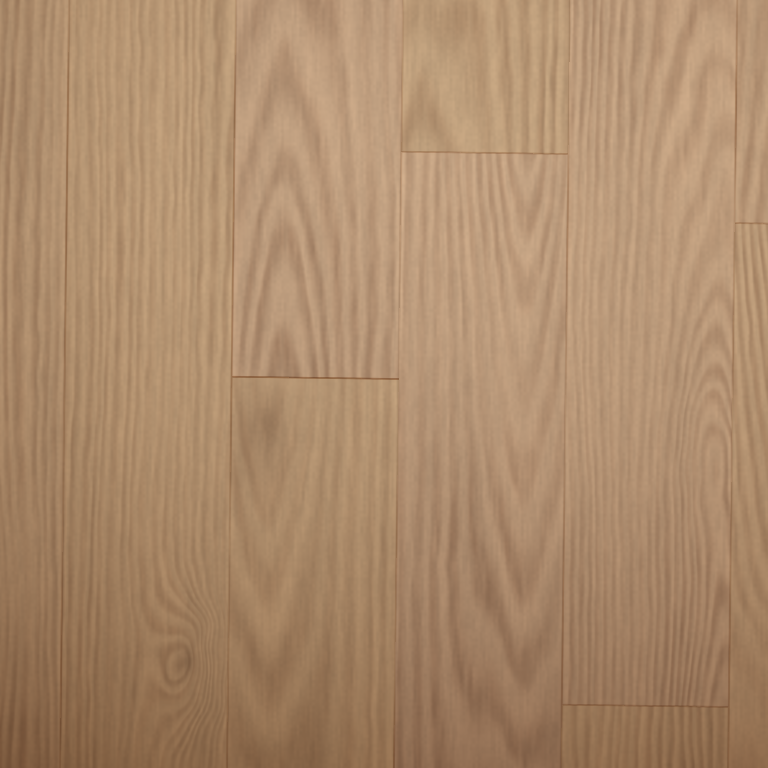
A WebGL 1 fragment shader for this texture:

```glsl
precision highp float;
// Wooden floor of wide upright planks with staggered end joints.
// Each plank carries growth rings: contour lines of an arched field bent by
// stretched noise and knots. A soft light falls off towards the lower left.

uniform vec2 u_resolution;

const float PLANK_WIDTH = 0.2175;

float hash(vec2 p) {
  vec3 q = fract(p.xyx * vec3(0.1031, 0.1030, 0.0973));
  q += dot(q, q.yzx + 33.33);
  return fract((q.x + q.y) * q.z);
}

float noise(vec2 p) {
  vec2 i = floor(p), f = fract(p);
  f = f * f * (3.0 - 2.0 * f);
  return mix(mix(hash(i), hash(i + vec2(1.0, 0.0)), f.x),
             mix(hash(i + vec2(0.0, 1.0)), hash(i + 1.0), f.x), f.y);
}

// Soft oval spot: 1 at its centre, fading to 0.
float spot(vec2 p, vec2 centre, vec2 radius) {
  vec2 d = (p - centre) / radius;
  return exp(-dot(d, d));
}

// Joint height, ring axis above and below it (in plank widths), warmth above.
vec4 columnLayout(float column) {
  if (column < 0.5) return vec4(-1.0, -0.6, 0.0, 0.7);
  if (column < 1.5) return vec4(-1.0, 1.4, 0.0, 0.9);
  if (column < 2.5) return vec4(0.508, 0.3, 0.24, 0.1);
  if (column < 3.5) return vec4(0.801, 0.12, 0.74, 0.9);
  if (column < 4.5) return vec4(0.081, 0.92, -0.4, 0.2);
  return vec4(0.708, 0.5, 0.3, 0.3);
}

// Ring field: upright lines that close into arches near the plank's axis.
float ringField(vec2 p, float x, float axis, float taper, vec2 seed) {
  float bend = noise(p * vec2(6.0, 2.0) + seed) - 0.5;
  float wobble = noise(p * vec2(20.0, 5.0) + seed.yx) - 0.5;
  float ripple = noise(p * vec2(60.0, 26.0) + seed) - 0.5;
  float across = (x - axis) * PLANK_WIDTH + 0.02 * bend;
  float arch = exp(-across * across / 0.0055);
  return sqrt(across * across + 0.0004) + taper * (p.y - 0.5) * arch
       + 0.010 * wobble + 0.003 * ripple;
}

void main() {
  vec2 uv = gl_FragCoord.xy / u_resolution;
  float pixel = 1.0 / min(u_resolution.x, u_resolution.y);

  // Planks: columns lean slightly, each cut by at most one joint
  float across = (uv.x - 0.078 - 0.012 * uv.y) / PLANK_WIDTH + 1.0;
  float column = floor(across);
  float x = fract(across);
  vec4 layout = columnLayout(column);
  float jointOffset = uv.y - layout.x + 0.003 * (x - 0.5);
  float above = step(0.0, jointOffset);
  vec2 seed = vec2(column * 17.3, above * 31.7) + 5.0;

  // Growth rings, with a knot in one plank and a swirl in another
  float axis = mix(layout.z, layout.y, above);
  float taper = mix(-0.16, 0.15, above);
  float field = ringField(uv, x, axis, taper, seed);
  float inKnotPlank = step(abs(column - 1.0), 0.5);
  float inSwirlPlank = step(abs(column - 4.0), 0.5) * above;
  vec2 crooked = uv + 0.016 * vec2(noise(uv * 26.0), noise(uv * 26.0 + 9.0)) - 0.008;
  field += 0.075 * inKnotPlank * spot(crooked, vec2(0.243, 0.138), vec2(0.044, 0.075));
  field -= 0.03 * inSwirlPlank * spot(crooked, vec2(0.915, 0.42), vec2(0.04, 0.12));
  field += 0.008 * noise(vec2(field * 45.0, seed.x));
  float coarse = step(abs(column - 2.5), 1.0);
  float phase = fract(field / mix(0.0128, 0.0185, coarse));
  float ring = smoothstep(0.1, 0.6, phase) * (1.0 - smoothstep(0.66, 1.0, phase));
  ring *= 0.3 + 0.8 * noise(uv * vec2(15.0, 4.0) + seed.yx);
  ring *= 0.6 + 0.8 * noise(uv * vec2(170.0, 24.0) + seed);

  // Pores, fine lines that follow the rings, and broad streaks
  float pores = noise(uv * vec2(300.0, 42.0) + seed) - 0.5;
  float fineLines = noise(vec2(field * 230.0, uv.y * 5.0) + seed) - 0.5;
  float speckle = noise(uv * 240.0) - 0.5;
  float streak = noise(uv * vec2(18.0, 2.5) + seed) - 0.5;

  // Light and plank tint
  vec2 fromLight = (uv - vec2(0.62, 0.82)) * vec2(0.72, 0.92);
  float light = clamp(1.0 - 1.3 * dot(fromLight, fromLight), 0.0, 1.0);
  vec3 wood = mix(vec3(0.505, 0.368, 0.262), vec3(0.775, 0.650, 0.520), light);
  float warmth = mix(1.0 - layout.w, layout.w, above);
  wood += mix(vec3(0.002, -0.002, 0.004), vec3(0.0, 0.0, -0.014), warmth);
  wood *= 0.985 + 0.02 * hash(seed);
  wood *= 1.0 + 0.04 * streak + 0.05 * pores + 0.045 * fineLines + 0.03 * speckle;
  wood *= 1.0 - ring * vec3(0.10, 0.128, 0.142);

  // Dark stains: knot heart, and a smudge below the central joint
  float stain = 0.13 * inKnotPlank * spot(crooked, vec2(0.243, 0.138), vec2(0.016, 0.018));
  float smudged = step(abs(column - 2.0), 0.5) * (1.0 - above);
  stain += 0.15 * smudged * spot(crooked, vec2(0.343, 0.425), vec2(0.034, 0.06))
         * (0.4 + noise(uv * vec2(100.0, 20.0)));
  wood *= 1.0 - stain * vec3(0.85, 1.0, 1.05);

  // Seams between planks: faint and uneven, with a pale bevel beside them
  float side = min(x, 1.0 - x) * PLANK_WIDTH;
  float soft = max(pixel, 0.0014);
  float seam = 1.0 - smoothstep(0.0003, 0.0003 + soft * 1.3, side);
  float joint = 1.0 - smoothstep(0.0005, 0.0005 + soft, abs(jointOffset));
  float bevel = smoothstep(0.001, 0.003, side) * (1.0 - smoothstep(0.003, 0.007, side));
  wood *= 1.0 + 0.025 * bevel;
  float seamDepth = 0.15 + 0.6 * noise(vec2(uv.y * 7.0, floor(across + 0.5) * 7.0));
  float jointDepth = column < 2.5 ? 0.95 : 0.55;
  float groove = max(seam * seamDepth, joint * jointDepth);
  wood = mix(wood, wood * vec3(0.80, 0.69, 0.59), groove);

  gl_FragColor = vec4(wood, 1.0);
}
```
